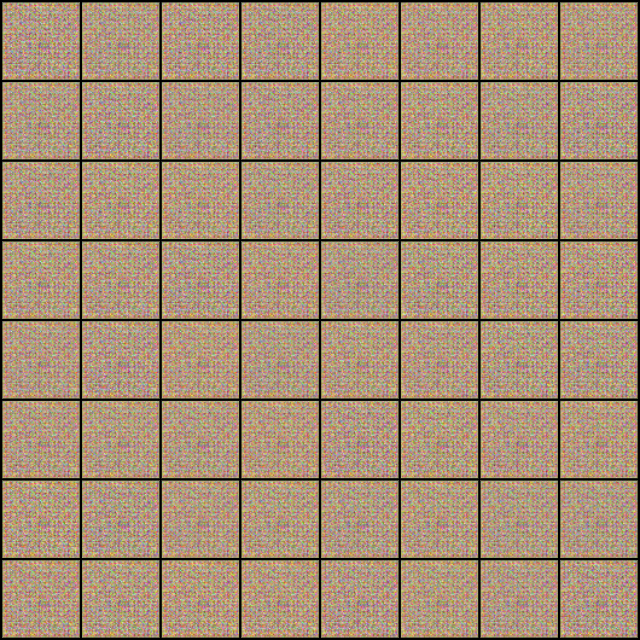
Write a WebGL 1 fragment shader that draws this pattern.

```glsl
precision highp float;
// An 8 by 8 sheet of square tiles parted by thin black lines. Every tile holds
// nearly the same coloured grain: a shared hash plus two short periodic weaves,
// with only a little grain, contrast and tint of its own.

uniform vec2 u_resolution;

#define TILES 8.0
#define CELLS 64.0                      // grain cells across one tile
#define LINE 2.0                        // line width in grain cells
#define MEAN_COLOR vec3(0.70, 0.612, 0.484)
#define GRAIN_RANGE vec3(0.45, 0.50, 0.56)
#define LINE_COLOR vec3(0.0)
#define SHARED_GRAIN 0.70
#define FINE_WEAVE 0.42                 // repeats every 4 cells
#define WIDE_WEAVE 0.36                 // repeats every 8 cells
#define OWN_GRAIN 0.26
#define TINT 0.016

// Three independent values in 0..1
vec3 hash3(vec3 p) {
    vec3 q = fract(p * vec3(0.1031, 0.1030, 0.0973));
    q += dot(q, q.yxz + 33.33);
    return fract((q.xxy + q.yxx) * q.zyx);
}

vec3 signedHash(vec2 p, float seed) {
    return hash3(vec3(p + 7.0, seed)) - 0.5;
}

// Colour of one grain cell, before the tile's tint
vec3 grainColor(vec2 cell, float tileId, float contrast) {
    cell = clamp(cell, 0.0, CELLS - 1.0);
    vec3 grain = SHARED_GRAIN * signedHash(cell, 11.0)
               + FINE_WEAVE * signedHash(mod(cell, 4.0), 37.0)
               + WIDE_WEAVE * signedHash(mod(cell, 8.0), 29.0)
               + OWN_GRAIN * signedHash(cell, 53.0 + 3.0 * tileId);

    // Calm tan rim with a redder ring just inside it
    vec2 toEdge = min(cell, CELLS - 1.0 - cell);
    float depth = min(toEdge.x, toEdge.y);
    float rim = 1.0 - step(0.5, depth);
    float ring = 1.0 - step(1.0, abs(depth - 2.5));
    vec3 color = MEAN_COLOR + GRAIN_RANGE * contrast * grain * (1.0 - 0.45 * rim);
    color += rim * vec3(0.01, 0.04, -0.03) + ring * vec3(0.06, -0.02, -0.03);

    // Faint row of violet dashes a little below the middle
    float row = 1.0 - step(1.5, abs(cell.y - 27.0));
    float span = 1.0 - step(14.0, abs(cell.x - 32.0));
    float dash = step(mod(cell.x + cell.y, 8.0), 3.5);
    color -= row * span * dash * vec3(0.09, 0.08, -0.01);
    return color;
}

void main() {
    float pitch = CELLS + LINE;
    float sheet = TILES * pitch + LINE;
    vec2 p = gl_FragCoord.xy / u_resolution * sheet;
    vec2 tile = floor(p / pitch);
    vec2 local = mod(p, pitch) - LINE;

    // Character of this tile
    float tileId = tile.x + TILES * tile.y;
    vec3 mood = hash3(vec3(tile + 3.0, 91.0));
    float contrast = mix(0.94, 1.06, mood.x);
    vec3 tint = TINT * (mood.y - 0.5) * vec3(0.8, 0.6, -1.0)
              + TINT * (mood.z - 0.5) * vec3(0.7, -0.4, 0.0);

    // Blend the four nearest cells
    vec2 base = floor(local - 0.5);
    vec2 blend = fract(local - 0.5);
    vec3 color = vec3(0.0);
    for (int j = 0; j < 2; j++) {
        for (int i = 0; i < 2; i++) {
            vec2 corner = vec2(float(i), float(j));
            vec2 weight = mix(1.0 - blend, blend, corner);
            color += weight.x * weight.y * grainColor(base + corner, tileId, contrast);
        }
    }
    color += tint;

    // Black lines between and around the tiles
    vec2 offCentre = abs(mod(p - 0.5 * LINE + 0.5 * pitch, pitch) - 0.5 * pitch);
    float lineDist = min(offCentre.x, offCentre.y) - 0.5 * LINE;
    float pixel = sheet / min(u_resolution.x, u_resolution.y);
    float ink = clamp(0.5 - lineDist / pixel, 0.0, 1.0);

    gl_FragColor = vec4(mix(clamp(color, 0.0, 1.0), LINE_COLOR, ink), 1.0);
}
```
